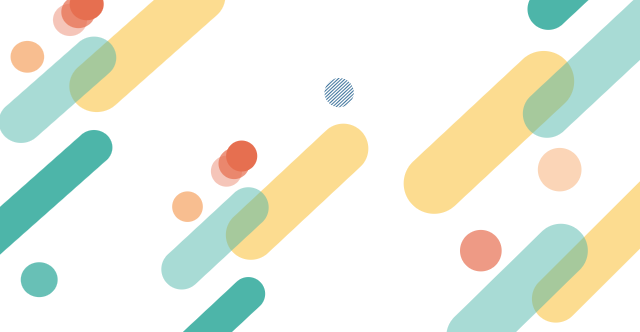
This background is drawn by a WebGL 1 fragment shader. Its source:

```glsl
precision highp float;
// Flat background of slanted, round-ended bars and dots on white.
// Every shape is a capsule distance blended by opacity; one cluster of bars
// and dots is drawn twice, the second time enlarged and slightly widened.

uniform vec2 u_resolution;

#define ASPECT 1.92
#define YELLOW vec3(0.988, 0.863, 0.565)
#define TEAL vec3(0.302, 0.710, 0.663)
#define RED vec3(0.902, 0.435, 0.314)
#define ORANGE vec3(0.973, 0.745, 0.565)
#define HATCH_BLUE vec3(0.28, 0.48, 0.63)
#define VEIL 0.49
#define HATCH_PERIOD 0.0072
#define HATCH_WIDTH 0.0032
#define TRAIL_STEP 0.0228

vec3 canvas = vec3(1.0);

// Smooth coverage of a signed distance, one pixel wide
float cover(float d) {
  return clamp(0.5 - d * u_resolution.y, 0.0, 1.0);
}

void paint(float mask, vec3 colour, float opacity) {
  canvas = mix(canvas, colour, mask * opacity);
}

void dot2(vec2 p, vec2 centre, float radius, vec3 colour, float opacity) {
  paint(cover(length(p - centre) - radius), colour, opacity);
}

// Round-ended bar from a to b
void bar(vec2 p, vec2 a, vec2 b, float radius, vec3 colour, float opacity) {
  vec2 axis = b - a;
  float t = clamp(dot(p - a, axis) / dot(axis, axis), 0.0, 1.0);
  paint(cover(length(p - a - axis * t) - radius), colour, opacity);
}

// Three bars, a red trail of dots and two single dots
void cluster(vec2 p) {
  bar(p, vec2(0.0275, -0.2375), vec2(0.305, 0.0225), 0.075, YELLOW, 1.0);
  bar(p, vec2(-0.18, -0.341), vec2(0.02, -0.155), 0.061, TEAL, VEIL);
  bar(p, vec2(-0.375, -0.785), vec2(0.02, -0.415), 0.0505, TEAL, 1.0);
  dot2(p, vec2(-0.1625, -0.1525), 0.046, ORANGE, 1.0);
  dot2(p, vec2(-0.130, -0.798), 0.0505, TEAL, 0.85);
  for (int i = 0; i < 3; i++) {
    float back = 2.0 - float(i);
    dot2(p, vec2(-TRAIL_STEP * back), 0.0467, RED, min(1.0, 0.4 + 0.32 * float(i)));
  }
}

// Dot filled with fine slanted lines
void hatchedDot(vec2 p, vec2 centre, float radius) {
  vec2 q = p - centre;
  float across = dot(q, vec2(0.684, -0.730));
  float line = abs(fract(across / HATCH_PERIOD) - 0.5) * HATCH_PERIOD;
  float stripes = cover(line - 0.5 * HATCH_WIDTH);
  paint(cover(length(q) - radius) * stripes, HATCH_BLUE, 1.0);
}

void main() {
  // Canvas heights, origin at the lower left
  vec2 p = gl_FragCoord.xy / u_resolution * vec2(ASPECT, 1.0);

  // Left and middle clusters
  cluster((p - vec2(0.26, 0.9875)) / vec2(1.095, 1.04));
  cluster(p - vec2(0.725, 0.53));
  hatchedDot(p, vec2(1.0175, 0.721), 0.044);

  // Upper right bars
  bar(p, vec2(1.645, 0.9725), vec2(1.845, 1.16), 0.0625, TEAL, 1.0);
  bar(p, vec2(1.3025, 0.4475), vec2(1.631, 0.755), 0.0915, YELLOW, 1.0);
  bar(p, vec2(1.641, 0.6575), vec2(2.0, 0.994), 0.0725, TEAL, VEIL);

  // Lower right bars
  bar(p, vec2(1.6675, 0.1), vec2(2.0, 0.4325), 0.0717, YELLOW, 1.0);
  bar(p, vec2(1.42, -0.0125), vec2(1.6825, 0.245), 0.081, TEAL, VEIL);

  // Right dots
  dot2(p, vec2(1.679, 0.489), 0.0655, ORANGE, 0.65);
  dot2(p, vec2(1.4425, 0.245), 0.0625, RED, 0.7);

  gl_FragColor = vec4(canvas, 1.0);
}
```
